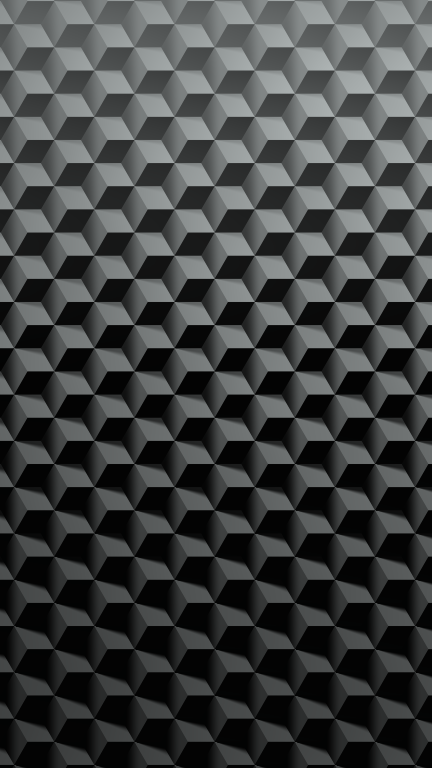
Give the GLSL for this pattern, as a Shadertoy shader.

```glsl
// Relief of tumbling cubes in grey, lit from above and sinking into shadow below.

const float ROOT3 = 1.7320508;
const float CELLS_DOWN = 16.59;                // cube repeats over the canvas height
const vec2 LATTICE_ORIGIN = vec2(0.2272, 0.6068);
const vec3 STEEL_TINT = vec3(0.965, 1.0, 1.0);

// Local (along, across) position in the rhombus whose long diagonal follows axis
vec2 rhombusCoords(vec2 p, vec2 axis) {
    float along = dot(p, axis);
    float across = dot(p, vec2(-axis.y, axis.x));
    float rowHeight = 0.5 * ROOT3;
    float row = floor(across / rowHeight + 0.5);
    return vec2(fract(along - 0.5 * row) - 0.5, across - row * rowHeight);
}

// Signed distance to the rhombus border, positive inside
float rhombusInset(vec2 q) {
    return 0.25 * (1.0 - 2.0 * abs(q.x) - 2.0 * ROOT3 * abs(q.y));
}

float coverage(vec2 q, float blur) {
    return smoothstep(-blur, blur, rhombusInset(q));
}

// Slow uneven sheen over the whole surface
float layeredSines(vec2 p) {
    return 0.5 * sin(p.x * 1.3 + 0.7 * p.y)
         + 0.3 * sin(p.y * 2.1 - 0.9 * p.x + 1.7)
         + 0.2 * sin(p.x * 3.7 + 2.9 * p.y);
}

// Bright face with a soft wedge of shadow fanning out from its left corner
float brightFace(vec2 q, float height, float sheen) {
    float level = mix(0.27, 0.635, smoothstep(0.0, 0.95, height));
    float slope = q.y / max(q.x + 0.5, 0.02);
    float wedgeStart = mix(0.10, 0.30, height) + 0.03 * sheen;
    float wedge = smoothstep(wedgeStart, wedgeStart + 0.24, slope);
    float strength = mix(0.97, 0.13, smoothstep(0.2, 0.75, height));
    return level * (1.0 - strength * wedge) * (1.0 + 0.12 * q.x);
}

// Side face, shaded from its dark left corner to the lit right one
float sideFace(vec2 q, float height) {
    float level = mix(0.17, 0.52, smoothstep(0.0, 1.0, height));
    float darkest = mix(0.02, 0.72, smoothstep(0.25, 0.95, height));
    return level * mix(darkest, 1.0, smoothstep(-0.22, 0.16, -q.y));
}

// Underside, nearly black except near the light
float underFace(vec2 q, float height) {
    float level = 0.012 + 0.33 * smoothstep(0.5, 1.05, height);
    return level * (1.0 - 0.35 * q.x - 0.4 * q.y);
}

void mainImage(out vec4 fragColor, in vec2 fragCoord) {
    vec2 uv = fragCoord / iResolution.xy;
    vec2 p = (fragCoord / iResolution.y - LATTICE_ORIGIN) * CELLS_DOWN;
    float blur = 0.6 * CELLS_DOWN / iResolution.y;
    float sheen = layeredSines(p);

    // Three rhombi share every lattice point
    vec2 under = rhombusCoords(p, vec2(0.5 * ROOT3, 0.5));
    vec2 bright = rhombusCoords(p, vec2(0.5 * ROOT3, -0.5));
    vec2 side = rhombusCoords(p, vec2(0.0, 1.0));
    vec3 weights = vec3(coverage(under, blur), coverage(bright, blur), coverage(side, blur));
    vec3 tones = vec3(underFace(under, uv.y),
                      brightFace(bright, uv.y, sheen),
                      sideFace(side, uv.y));
    float tone = dot(tones, weights) / max(dot(weights, vec3(1.0)), 0.001);

    // Light falls off to the left, with a faint haze at the top
    tone *= mix(0.92, 1.04, smoothstep(0.0, 0.7, uv.x)) + 0.025 * sheen;
    tone = mix(tone, 0.55, 0.25 * smoothstep(0.9, 1.0, uv.y));

    fragColor = vec4(max(tone, 0.01) * STEEL_TINT, 1.0);
}
```
